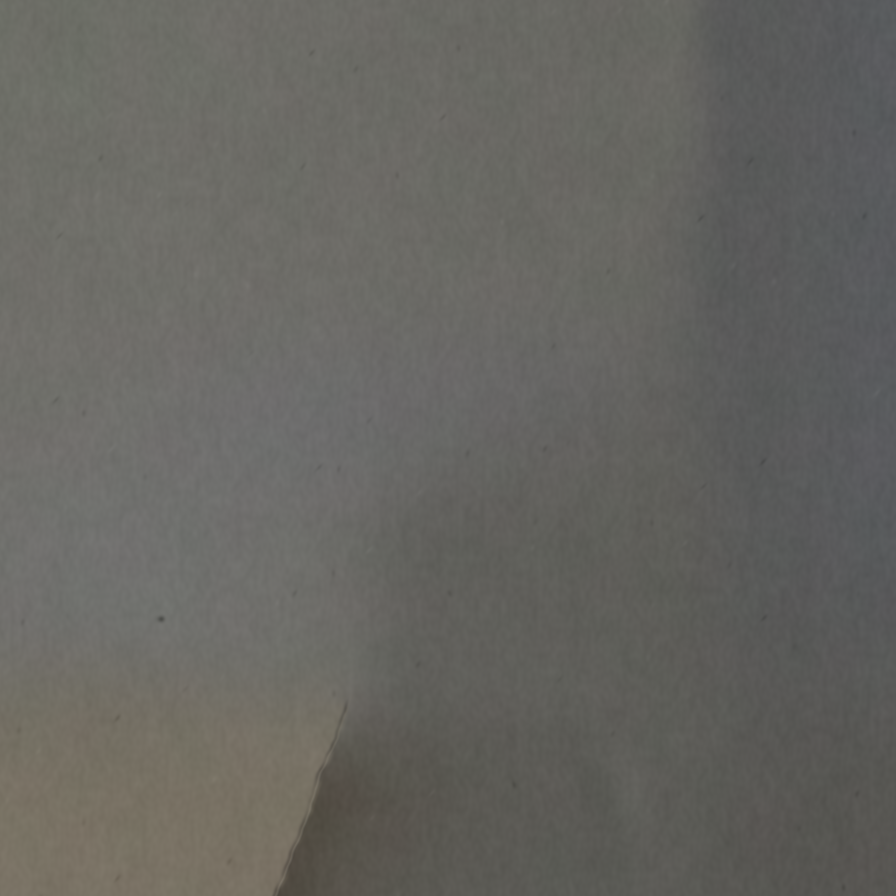
Give the GLSL for this texture, as a WebGL 2 fragment shader.

```glsl
#version 300 es
precision highp float;
// Dim grey paper with soft folds, a shaded right side and a torn flap at the lower left.

uniform vec2 u_resolution;
out vec4 fragColor;

vec2 hash2(vec2 p) {
    vec3 q = fract(p.xyx * vec3(0.1031, 0.103, 0.0973));
    q += dot(q, q.yzx + 33.33);
    return fract((q.xx + q.yz) * q.zy);
}

float cornerSlope(vec2 cell, vec2 offset) {
    float angle = 6.2832 * hash2(cell).x;
    return dot(vec2(cos(angle), sin(angle)), offset);
}

float gradientNoise(vec2 p) {
    vec2 i = floor(p), f = fract(p);
    vec2 w = f * f * f * (f * (f * 6.0 - 15.0) + 10.0);
    vec2 e = vec2(1.0, 0.0);
    float low = mix(cornerSlope(i, f), cornerSlope(i + e, f - e), w.x);
    float high = mix(cornerSlope(i + e.yx, f - e.yx), cornerSlope(i + 1.0, f - 1.0), w.x);
    return mix(low, high, w.y);
}

// Soft elliptical patch, 1 at its centre
float patchGlow(vec2 p, vec2 centre, vec2 radius) {
    vec2 d = (p - centre) / radius;
    return exp(-dot(d, d));
}

// Short fibres and pits scattered over a jittered grid
float specks(vec2 p) {
    vec2 cell = floor(p * 14.0);
    float sum = 0.0;
    for (int y = -1; y <= 1; y++) {
        for (int x = -1; x <= 1; x++) {
            vec2 id = cell + vec2(x, y);
            vec2 rnd = hash2(id + 51.0);
            vec2 d = p - (id + rnd) / 14.0;
            d.x -= d.y * (rnd.x - 0.2);
            float strength = smoothstep(0.5, 1.0, hash2(id + 7.0).y);
            sum += strength * exp(-dot(d * d, vec2(160000.0, 60000.0)));
        }
    }
    return sum;
}

void main() {
    vec2 p = gl_FragCoord.xy / u_resolution;
    float px = 1.0 / u_resolution.y;
    float drift = gradientNoise(p * 5.0 + 3.0);

    // Broad light across the sheet
    vec3 color = mix(vec3(0.44, 0.434, 0.415), vec3(0.405, 0.403, 0.382), smoothstep(0.1, 0.75, p.x));
    color += vec3(-0.016, -0.004, -0.016) * patchGlow(p, vec2(0.0, 1.0), vec2(0.25));
    color += vec3(0.0, 0.003, 0.02) * patchGlow(p, vec2(0.34, 0.53), vec2(0.18, 0.1));
    color += vec3(0.002, 0.009, 0.018) * patchGlow(p, vec2(0.13, 0.38), vec2(0.2, 0.12));
    color += vec3(0.0, -0.002, 0.012) * patchGlow(p, vec2(0.6, 0.57), vec2(0.16, 0.08));

    // Shallow shade spreading from the fold to the lower right
    float foldX = 0.4 + 0.22 * smoothstep(0.38, 0.62, p.y) + 0.03 * drift;
    float foldBlur = mix(0.05, 0.11, smoothstep(0.25, 0.55, p.y));
    float shade = smoothstep(-foldBlur, foldBlur * 1.4, p.x - foldX) * smoothstep(0.68, 0.36, p.y);
    color -= vec3(0.036, 0.036, 0.034) * shade;
    color -= 0.012 * smoothstep(0.25, 0.0, p.y) * smoothstep(0.35, 0.5, p.x);

    // Cool, darker band along the right side
    float bandX = 0.78 - 0.025 * patchGlow(p, vec2(0.75, 0.66), vec2(1.0, 0.14))
                + 0.015 * smoothstep(0.55, 0.35, p.y) + 0.01 * drift;
    float bandBlur = mix(0.055, 0.025, smoothstep(0.7, 1.0, p.y));
    float band = smoothstep(-bandBlur, bandBlur * 1.3, p.x - bandX);
    vec3 bandColor = mix(vec3(0.343, 0.338, 0.322), vec3(0.347, 0.35, 0.35), smoothstep(0.05, 0.45, p.y));
    bandColor += vec3(0.0, 0.004, 0.016) * smoothstep(0.85, 1.0, p.x) * smoothstep(0.1, 0.5, p.y);
    color = mix(color, bandColor, band * 0.95);
    color += 0.006 * patchGlow(p, vec2(0.755, 0.95), vec2(0.03, 0.14));

    // Faint dents near the bottom
    float dentX = p.x - 0.705 - 0.25 * (0.12 - p.y);
    float dentSpan = exp(-pow((p.y - 0.11) / 0.07, 2.0));
    color += dentSpan * (0.018 * exp(-pow(dentX / 0.022, 2.0)) - 0.012 * exp(-pow((dentX + 0.045) / 0.028, 2.0)));

    // Warm flap and the brown shadow beside the tear
    float ragged = 0.004 * gradientNoise(vec2(p.y * 22.0, 2.5)) + 0.002 * gradientNoise(vec2(p.y * 75.0, 8.5));
    float tear = (p.x - 0.31 - 0.374 * p.y - ragged) * 0.936;
    float below = smoothstep(0.224, 0.208, p.y);
    float flapSide = 1.0 - smoothstep(-1.5 * px, 1.5 * px, tear);
    float softSide = 1.0 - smoothstep(0.34, 0.42, p.x);
    float flap = smoothstep(0.31, 0.18, p.y + 0.03 * drift) * mix(softSide, flapSide, below);
    vec3 flapColor = mix(vec3(0.475, 0.447, 0.393), vec3(0.45, 0.434, 0.392), smoothstep(0.08, 0.25, p.y));
    color = mix(color, flapColor, flap);
    float shadow = (1.0 - flapSide) * exp(-pow(max(tear, 0.0) / 0.13, 1.4)) * smoothstep(0.25, 0.09, p.y);
    color = mix(color, vec3(0.3, 0.278, 0.24), shadow * 0.92);

    // Thin broken rim along the tear
    float rimBreak = smoothstep(-0.25, 0.35, gradientNoise(vec2(p.y * 40.0, 4.5)));
    color += vec3(0.06, 0.056, 0.045) * rimBreak * below * exp(-pow((tear - 0.001) / 0.0024, 2.0));
    color -= vec3(0.1, 0.095, 0.08) * (1.0 - 0.6 * rimBreak) * below * exp(-pow((tear + 0.003) / 0.0022, 2.0));

    // Paper grain, mottling and specks
    float grain = 0.018 * gradientNoise(p * vec2(170.0, 110.0)) + 0.016 * gradientNoise(p * vec2(85.0, 42.0) + 17.0);
    grain += 0.01 * gradientNoise(p * vec2(24.0, 14.0)) + 0.008 * drift;
    color += grain;
    color += vec3(0.008, -0.003, 0.004) * gradientNoise(p * 17.0 + 40.0);
    color -= 0.05 * specks(p) - 0.025 * specks(p + 0.37);
    color -= 0.15 * patchGlow(p, vec2(0.18, 0.309), vec2(0.004, 0.0035));

    fragColor = vec4(color, 1.0);
}
```
